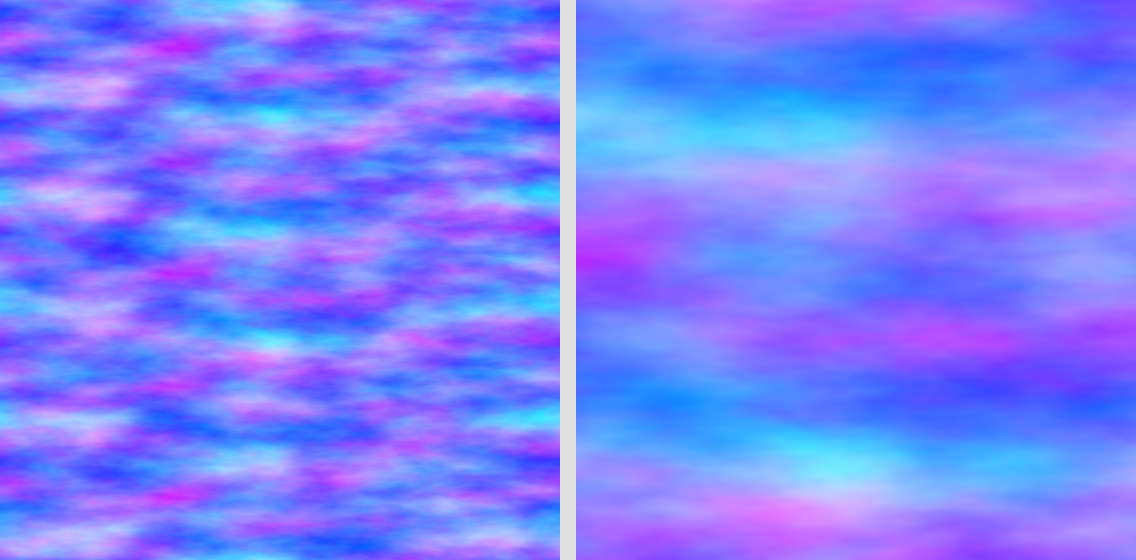
Left, the full canvas; right, a detail of the centre.
Reproduce this texture map procedurally as a Shadertoy shader.

```glsl
// Tileable map of soft, sideways-stretched clouds in blue, cyan, violet and pink.
#define CELLS vec2(5.0, 15.0)    // coarsest noise cells across the canvas
#define BAND_ROWS 3.0            // rows after which the banded layer repeats
#define OCTAVES 5
#define GAIN 0.475               // strength of each finer octave
#define BANDED 0.86              // share of the vertically repeating layer
#define FREE 0.48                // share of the layer without repeats
#define MEAN vec2(0.48, 0.485)   // average red and green
#define CONTRAST vec2(0.57, 0.51)

// Integer hash giving a unit gradient for a lattice corner.
vec2 gradientAt(vec2 corner, float seed) {
    uvec3 k = uvec3(corner, seed) * uvec3(1597u, 3812u, 7919u);
    uint h = (k.x ^ (k.y * 2699u) ^ (k.z * 6971u)) + k.y + k.z;
    h = (h ^ (h >> 15)) * 739397u;
    h = (h ^ (h >> 13)) * 974711u;
    h ^= h >> 16;
    float angle = 6.28319 * float(h & 65535u) / 65536.0;
    return vec2(cos(angle), sin(angle));
}

float cornerValue(vec2 cell, vec2 local, vec2 corner, vec2 period, float seed) {
    return dot(gradientAt(mod(cell + corner, period), seed), local - corner);
}

// Gradient noise that wraps after a whole number of cells.
float wrappedNoise(vec2 p, vec2 period, float seed) {
    vec2 cell = floor(p), f = p - cell;
    vec2 w = f * f * f * (f * (f * 6.0 - 15.0) + 10.0);
    float low = mix(cornerValue(cell, f, vec2(0, 0), period, seed),
                    cornerValue(cell, f, vec2(1, 0), period, seed), w.x);
    float high = mix(cornerValue(cell, f, vec2(0, 1), period, seed),
                     cornerValue(cell, f, vec2(1, 1), period, seed), w.x);
    return mix(low, high, w.y);
}

// Octave sum; each octave is shifted so the lattices do not line up.
float clouds(vec2 uv, vec2 period, float seed) {
    float sum = 0.0, amplitude = 1.0, scale = 1.0;
    for (int i = 0; i < OCTAVES; i++) {
        float layer = seed + float(i);
        vec2 shift = fract(layer * vec2(0.618, 0.382));
        sum += amplitude * wrappedNoise(uv * CELLS * scale + shift, period * scale, layer);
        amplitude *= GAIN;
        scale *= 2.0;
    }
    return sum;
}

// Banded and free clouds combined into one colour channel.
float channel(vec2 uv, float seed) {
    return BANDED * clouds(uv, vec2(CELLS.x, BAND_ROWS), seed)
         + FREE * clouds(uv, CELLS, seed + 20.0);
}

void mainImage(out vec4 fragColor, in vec2 fragCoord) {
    vec2 uv = fragCoord / iResolution.xy;
    vec2 redGreen = MEAN + CONTRAST * vec2(channel(uv, 3.0), channel(uv, 57.0));
    fragColor = vec4(clamp(redGreen, 0.0, 1.0), 1.0, 1.0);
}
```
